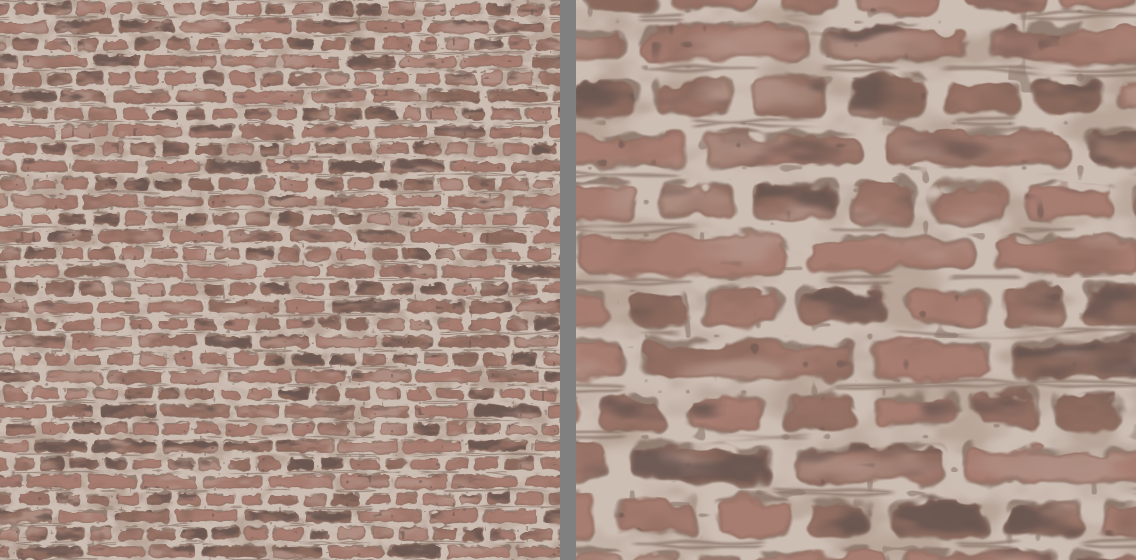
Left: the whole. Right: its middle third, enlarged.
Give the GLSL for this texture, as a Shadertoy shader.

```glsl
// Weathered brick wall: 32 courses alternating long stretchers (9 across) and
// short headers (18 across). Each brick is a rounded box with jittered joints,
// eroded by periodic value noise, then stained and set in pale blotchy mortar.

const float COURSES = 32.0;
const float STRETCHERS = 9.0;
const float HEADERS = 18.0;

const vec3 MORTAR_LIGHT = vec3(0.805, 0.745, 0.705);
const vec3 MORTAR_DARK = vec3(0.72, 0.645, 0.595);
const vec3 BRICK_ROSE = vec3(0.66, 0.49, 0.445);
const vec3 BRICK_PALE = vec3(0.70, 0.575, 0.53);
const vec3 BRICK_BROWN = vec3(0.54, 0.41, 0.36);
const vec3 BRICK_SOOT = vec3(0.40, 0.33, 0.31);
const vec3 STAIN = vec3(0.54, 0.455, 0.41);

float hash(vec2 p) {
    vec3 q = fract(p.xyx * 0.1031);
    q += dot(q, q.yzx + 33.33);
    return fract((q.x + q.y) * q.z);
}

// Value noise that wraps over the unit square; freq holds whole numbers.
float noise(vec2 uv, vec2 freq, float seed) {
    vec2 g = uv * freq;
    vec2 i = floor(g);
    vec2 f = fract(g);
    f = f * f * (3.0 - 2.0 * f);
    vec2 a = mod(i, freq) + seed;
    vec2 b = mod(i + 1.0, freq) + seed;
    return mix(mix(hash(a), hash(vec2(b.x, a.y)), f.x),
               mix(hash(vec2(a.x, b.y)), hash(b), f.x), f.y);
}

float fbm(vec2 uv, vec2 freq, float seed) {
    return 0.55 * noise(uv, freq, seed)
         + 0.30 * noise(uv, freq * 2.0, seed + 17.0)
         + 0.15 * noise(uv, freq * 4.0, seed + 41.0);
}

float roundedBox(vec2 p, vec2 halfSize, float radius) {
    vec2 q = abs(p) - halfSize + radius;
    return length(max(q, 0.0)) + min(max(q.x, q.y), 0.0) - radius;
}

// Position of a vertical joint, jittered around its whole-number index.
float joint(float index, float count, float course) {
    return index + 0.26 * (hash(vec2(mod(index, count) + 5.0, course + 71.0)) - 0.5);
}

float cover(float d, float soft) {
    return 1.0 - smoothstep(-soft, soft, d);
}

vec3 mortarColor(vec2 uv) {
    float blotch = fbm(uv, vec2(28.0, 44.0), 210.0);
    return mix(MORTAR_DARK, MORTAR_LIGHT, smoothstep(0.2, 0.58, blotch));
}

// Per-brick tone with cloudy mottling, soot and pale lime bloom.
vec3 brickColor(vec2 uv, vec2 id, float edge, float height) {
    float tone = hash(id + 31.0);
    float cloud = fbm(uv, vec2(30.0, 48.0), 320.0);
    float soot = fbm(uv, vec2(22.0, 52.0), 430.0);
    float bloom = fbm(uv, vec2(16.0, 36.0), 540.0);
    vec3 c = mix(BRICK_ROSE, BRICK_BROWN, smoothstep(0.35, 0.95, 0.6 * tone + 0.6 * cloud));
    c = mix(c, BRICK_PALE, 0.8 * smoothstep(0.5, 0.75, bloom));
    c = mix(c, BRICK_SOOT, 0.85 * smoothstep(0.68, 1.0, soot + 0.42 * tone * tone + 0.25 * height));
    c = mix(c, BRICK_BROWN, 0.5 * smoothstep(-0.13, 0.0, edge));
    float pit = noise(uv, vec2(100.0), 650.0);
    return mix(c, BRICK_SOOT, 0.55 * smoothstep(0.88, 0.97, pit));
}

void mainImage(out vec4 fragColor, in vec2 fragCoord) {
    vec2 uv = fragCoord / iResolution.xy;
    float soft = max(0.045, 0.7 * COURSES / iResolution.y);

    // Gently uneven courses, measured in course heights
    float y = uv.y * COURSES + 0.16 * (noise(uv, vec2(14.0, 32.0), 11.0) - 0.5);
    float course = mod(floor(y), COURSES);
    float count = mod(course, 2.0) < 0.5 ? STRETCHERS : HEADERS;
    float unit = COURSES / count;

    // Brick between the two nearest jittered joints
    float x = uv.x * count + hash(vec2(course, 3.0))
            + 0.10 / unit * (noise(uv, vec2(60.0, 70.0), 23.0) - 0.5);
    float nearest = floor(x + 0.5);
    float index = x < joint(nearest, count, course) ? nearest - 1.0 : nearest;
    float left = joint(index, count, course);
    float right = joint(index + 1.0, count, course);
    vec2 id = vec2(mod(index, count), course);

    // Whole outline, then the worn face with a more ragged top
    vec2 p = vec2((x - 0.5 * (left + right)) * unit, fract(y) - 0.5);
    float halfHeight = 0.37 - 0.06 * hash(id + 101.0);
    float halfWidth = 0.5 * (right - left) * unit - 0.16 - 0.06 * hash(id + 57.0);
    float outline = roundedBox(p, vec2(halfWidth, halfHeight), 0.16);
    outline += 0.20 * (noise(uv, vec2(74.0, 80.0), 130.0) - 0.5);
    outline += 0.07 * (noise(uv, vec2(190.0), 140.0) - 0.5);
    float chips = fbm(uv, vec2(56.0, 76.0), 150.0);
    float face = outline + 0.65 * max(chips - 0.42, 0.0) * smoothstep(-0.15, 0.35, p.y);

    // Mortar, with broken hairline shadows along the bed joints
    vec3 color = mortarColor(uv);
    float bed = abs(abs(p.y) - 0.47 + 0.10 * (noise(uv, vec2(40.0, 64.0), 160.0) - 0.5));
    float broken = smoothstep(0.54, 0.68, noise(uv, vec2(26.0, 64.0), 170.0));
    color = mix(color, STAIN, 0.75 * broken * cover(bed - 0.03, soft));

    // Dirt left where the face has chipped away, and loose specks
    float dirt = smoothstep(0.34, 0.60, noise(uv, vec2(64.0, 96.0), 180.0));
    color = mix(color, STAIN, 0.85 * dirt * cover(outline - 0.035, soft));
    float speck = smoothstep(0.87, 0.95, noise(uv, vec2(120.0, 150.0), 190.0));
    color = mix(color, STAIN, 0.6 * speck);

    // Brick face
    color = mix(color, brickColor(uv, id, face, p.y), cover(face, soft));
    fragColor = vec4(color, 1.0);
}
```
